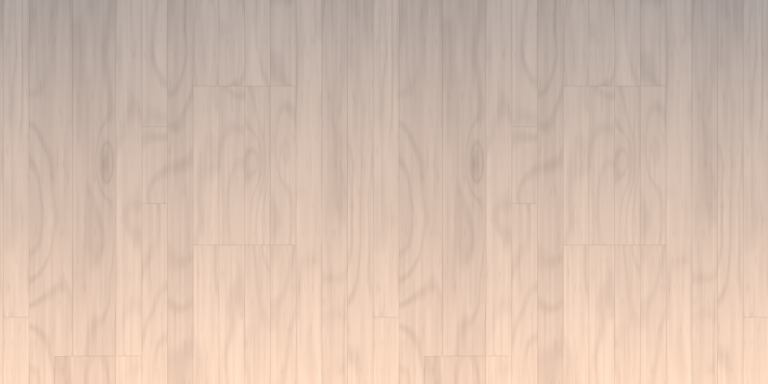
Reproduce this texture procedurally as a WebGL 1 fragment shader.

```glsl
precision highp float;
// Pale maple plank floor: a repeating board panel under a peach to grey light falloff.

uniform vec2 u_resolution;

// Lengths are in canvas heights; the canvas is 2 wide and 1 high.
const float TILE_WIDTH = 0.9635;
const float TILE_START = 0.0755;
const float WIDE_PAIR = 0.2266;      // two wide boards open each tile
const float NARROW_BOARD = 0.0670;   // eleven narrow boards follow
const float LOW_JOINT = 0.073;
const float SEAM_HALF = 0.0014;
const float SEAM_DARK = 0.055;
const float RING_COUNT = 5.0;
const float RING_DARK = 0.065;
const float FIBRE_DARK = 0.055;
const float BOARD_VARIATION = 0.035;
const float SIDE_FALLOFF = 0.5;
const vec3 PEACH_LIGHT = vec3(1.0, 0.862, 0.763);
const vec3 GREY_SHADE = vec3(0.715, 0.665, 0.637);
const vec3 GRAIN_TINT = vec3(0.95, 1.0, 0.96);

float hash(vec2 p) {
  vec3 q = fract(vec3(p.xyx) * 0.1031);
  q += dot(q, q.yzx + 33.33);
  return fract((q.x + q.y) * q.z);
}

float noise(vec2 p) {
  vec2 i = floor(p);
  vec2 f = fract(p);
  f = f * f * (3.0 - 2.0 * f);
  float low = mix(hash(i), hash(i + vec2(1.0, 0.0)), f.x);
  float high = mix(hash(i + vec2(0.0, 1.0)), hash(i + 1.0), f.x);
  return mix(low, high, f.y);
}

// 1 when the board number equals n
float isBoard(float board, float n) {
  return 1.0 - step(0.5, abs(board - n));
}

// Heights of the two end joints of a board; values off the canvas mean none
vec2 endJoints(float board) {
  if (board > 0.5 && board < 2.5) return vec2(LOW_JOINT, 2.0);
  if (board > 2.5 && board < 3.5) return vec2(0.47, 0.67);
  if (board > 4.5 && board < 8.5) return vec2(0.362, 0.776);
  if (board > 11.5) return vec2(0.174, 2.0);
  return vec2(-1.0, 2.0);
}

// Oval bump that bends the growth rings into an eye
float eye(vec2 p, vec2 centre, vec2 radius) {
  vec2 d = (p - centre) / radius;
  return exp(-dot(d, d));
}

float line(float d) {
  return 1.0 - smoothstep(SEAM_HALF * 0.5, SEAM_HALF * 1.5, abs(d));
}

// Darkening of the wood at a point, zero for plain pale wood
float woodDarkness(vec2 p) {
  vec2 q = vec2(mod(p.x - TILE_START, TILE_WIDTH), p.y);

  // Board number and distance to its nearest long edge
  float board;
  float edge;
  if (q.x < WIDE_PAIR) {
    float split = q.y < LOW_JOINT ? NARROW_BOARD : WIDE_PAIR * 0.5;
    board = step(split, q.x);
    edge = min(abs(q.x - split), min(q.x, WIDE_PAIR - q.x));
  } else {
    float across = (q.x - WIDE_PAIR) / NARROW_BOARD;
    board = 2.0 + min(floor(across), 10.0);
    edge = min(fract(across), 1.0 - fract(across)) * NARROW_BOARD;
  }
  vec2 joints = endJoints(board);
  float segment = step(joints.x, q.y) + step(joints.y, q.y);
  vec2 seed = vec2(board * 17.0 + 3.0, segment * 29.0 + 5.0);

  // Board tone
  float dark = (hash(seed) - 0.45) * BOARD_VARIATION;
  dark += 0.05 * (isBoard(board, 1.0) + isBoard(board, 4.0));
  dark += 0.03 * isBoard(board, 10.0) + 0.015 * isBoard(board, 0.0);

  // Growth rings with a few eyes
  float field = noise(q * vec2(11.0, 2.2) + seed) * RING_COUNT;
  field += 0.35 * noise(q * vec2(25.0, 14.0) + seed);
  float knot = eye(q, vec2(0.198, 0.57), vec2(0.024, 0.085)) * isBoard(board, 1.0);
  float oval = eye(q, vec2(0.595, 0.583), vec2(0.029, 0.08)) * isBoard(board, 7.0);
  float arch = eye(q, vec2(0.664, 0.61), vec2(0.025, 0.09)) * isBoard(board, 8.0);
  field += 2.4 * knot + 2.2 * oval + 1.6 * arch;
  float ring = smoothstep(0.5, 1.0, abs(fract(field) * 2.0 - 1.0));
  float strength = 0.25 + 0.75 * noise(q * vec2(18.0, 5.0) + seed.yx);
  dark += RING_DARK * strength * (ring - 0.25);
  dark += 0.09 * knot * knot * knot + 0.025 * oval;

  // Long fibres and short pores
  dark += FIBRE_DARK * (noise(q * vec2(150.0, 7.0) + seed) - 0.5);
  dark += 0.03 * smoothstep(0.7, 1.0, noise(q * vec2(230.0, 28.0) + seed));

  // Long seams and end joints
  float seam = max(line(edge), max(line(q.y - joints.x), line(q.y - joints.y)));
  return dark + SEAM_DARK * seam;
}

void main() {
  // Four samples per pixel smooth every edge
  float dark = 0.0;
  for (int i = 0; i < 4; i++) {
    float k = float(i);
    vec2 jitter = vec2(k, mod(k * 2.0 + floor(k * 0.5), 4.0)) * 0.25 - 0.375;
    dark += 0.25 * woodDarkness((gl_FragCoord.xy + jitter) / u_resolution * vec2(2.0, 1.0));
  }

  // Light pools low near the middle and greys toward the top and sides
  vec2 uv = gl_FragCoord.xy / u_resolution;
  float side = uv.x - 0.45;
  float shade = uv.y * (1.0 + SIDE_FALLOFF * side * side);
  vec3 colour = mix(PEACH_LIGHT, GREY_SHADE, shade);
  gl_FragColor = vec4(colour * (1.0 - dark * GRAIN_TINT), 1.0);
}
```
